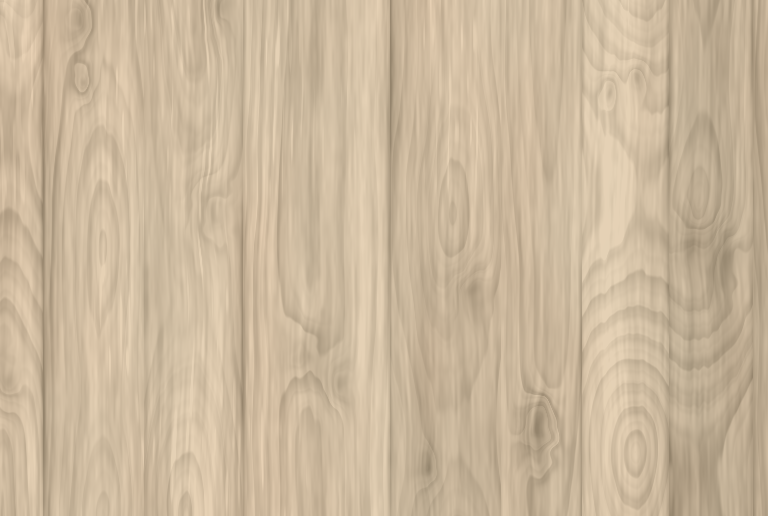
A Shadertoy shader for this texture:

```glsl
// Pale, whitewashed wooden planks with upright grain, arched rings and a few knots.

const vec3 DARK_WOOD = vec3(0.700, 0.630, 0.530);
const vec3 PALE_WOOD = vec3(0.870, 0.790, 0.680);
const vec3 ROSE_TINT = vec3(0.012, -0.004, -0.008);
const float BASE_TONE = 0.73;      // 0 = dark wood, 1 = pale wood
const float RING_DENSITY = 44.0;   // growth rings per canvas height
const float RING_CONTRAST = 0.62;
const float BAND_CONTRAST = 0.95;
const float FIBRE_CONTRAST = 0.62;
const float FLECK_STRENGTH = 0.38;
const float SEAM_WIDTH = 0.0045;
const int JOINTS = 8;
const float BOARD_END = 1.62;

// Joints between strips, their darkness, and the tone of each strip.
const float JOINT_X[8] = float[](0.084, 0.28, 0.471, 0.755, 0.97, 1.128, 1.296, 1.459);
const float JOINT_DARK[8] = float[](0.65, 0.08, 0.5, 0.75, 0.08, 0.4, 0.6, 0.45);
const float STRIP_TONE[9] = float[](0.0, -0.08, 0.04, 0.14, -0.10, 0.0, 0.10, -0.24, -0.18);

float hash(vec2 p) {
    vec3 q = fract(vec3(p.xyx) * 0.1031);
    q += dot(q, q.yzx + 33.33);
    return fract((q.x + q.y) * q.z);
}

float noise(vec2 p) {
    vec2 cell = floor(p), f = fract(p);
    f = f * f * (3.0 - 2.0 * f);
    float low = mix(hash(cell), hash(cell + vec2(1, 0)), f.x);
    float high = mix(hash(cell + vec2(0, 1)), hash(cell + vec2(1, 1)), f.x);
    return mix(low, high, f.y);
}

float fbm(vec2 p) {
    float sum = 0.0, weight = 0.55;
    for (int i = 0; i < 3; i++) {
        sum += weight * noise(p);
        p = p * 2.03 + 17.3;
        weight *= 0.5;
    }
    return sum;
}

// Dark late-wood line that builds up slowly and ends sharply.
float ringLine(float phase, float soft) {
    float f = fract(phase);
    float line = smoothstep(0.3, 1.0 - soft, f) * (1.0 - smoothstep(1.0 - soft, 1.0, f));
    return line * (0.3 + 0.7 * hash(vec2(floor(phase), 7.0)));
}

void mainImage(out vec4 fragColor, in vec2 fragCoord) {
    vec2 p = fragCoord / iResolution.y;
    float pixel = 1.0 / iResolution.y;

    // Find the strip and the dark seams around it.
    int strip = 0;
    float left = -0.1, seam = 0.0;
    for (int i = 0; i < JOINTS; i++) {
        float offset = p.x - JOINT_X[i];
        if (offset > 0.0) { strip = i + 1; left = JOINT_X[i]; }
        float core = exp(-pow(offset / SEAM_WIDTH, 2.0));
        float shoulder = 0.3 * exp(-abs(offset) / 0.016);
        float wear = 0.45 + 0.9 * noise(vec2(float(i) * 9.0, p.y * 4.0));
        seam += JOINT_DARK[i] * wear * (core + shoulder);
    }
    float right = strip < JOINTS ? JOINT_X[strip] : BOARD_END;
    float seed = float(strip) * 13.7 + 3.0;

    // Knots push the rings aside and darken their surroundings.
    float knotPush = 0.0, knotShade = 0.0;
    for (int k = 0; k < 2; k++) {
        vec2 id = vec2(seed, float(k) * 5.0 + 2.0);
        vec2 centre = vec2(mix(left, right, 0.25 + 0.5 * hash(id)), hash(id + 31.0));
        float size = mix(0.008, 0.02, hash(id + 57.0));
        vec2 q = (p - centre) / (size * vec2(1.0, 1.8));
        q += 0.7 * (vec2(noise(p * 40.0), noise(p * 40.0 + 9.0)) - 0.5);
        float reach = dot(q, q);
        knotPush += 0.035 * exp(-reach * 0.22);
        knotShade += 0.3 * exp(-reach * 0.25) + 0.3 * exp(-reach * 2.5);
    }

    // Rings cut at a drifting depth give arches, ovals and straight sides.
    float heart = mix(left, right, 0.35 + 0.3 * hash(vec2(seed, 1.0)));
    float depth = 0.34 * (noise(vec2(seed, p.y * 1.3 + seed)) - 0.42);
    float sway = 0.035 * (fbm(vec2(p.x * 4.0 + seed, p.y * 2.2)) - 0.5);
    float radius = length(vec2(p.x - heart + sway, depth));
    radius += 0.035 * fbm(vec2(p.x * 9.0, p.y * 1.6) + seed) + knotPush;
    radius += 0.003 * noise(vec2(p.x * 110.0, p.y * 8.0));
    float soft = clamp(RING_DENSITY * pixel * 1.2, 0.08, 0.3);
    float ringFade = 0.3 + 0.9 * noise(vec2(p.x * 7.0, p.y * 1.8) + seed);
    float rings = ringFade * ringLine(radius * RING_DENSITY + seed, soft);
    rings += 0.3 * ringFade * ringLine(radius * RING_DENSITY * 2.3, 0.25);

    // Long bands, cloudy patches, fine fibres and pale filler in the pores.
    float grainX = p.x + sway * 0.6 + knotPush * 0.3;
    float bands = fbm(vec2(grainX * 16.0 + seed, p.y * 0.7)) - 0.48;
    float clouds = fbm(p * vec2(5.0, 3.0) + seed) - 0.48;
    float fibres = 0.55 * (noise(vec2(grainX * 85.0, p.y * 2.5 + seed)) - 0.5);
    fibres += 0.65 * (noise(vec2(grainX * 190.0, p.y * 9.0)) - 0.5);
    fibres += 0.3 * (noise(vec2(grainX * 260.0, p.y * 36.0)) - 0.5);
    float pores = noise(vec2(grainX * 170.0 + 40.0, p.y * 11.0 + seed));
    float poreArea = smoothstep(0.35, 0.75, noise(vec2(p.x * 13.0, p.y * 2.5) + 80.0));
    float flecks = smoothstep(0.68, 0.92, pores) * poreArea;

    float tone = BASE_TONE + STRIP_TONE[strip];
    tone += BAND_CONTRAST * bands + 0.4 * clouds + FIBRE_CONTRAST * fibres;
    tone -= RING_CONTRAST * rings + knotShade + seam;
    tone += FLECK_STRENGTH * flecks;
    tone = clamp(tone, -0.7, 1.18);

    vec3 colour = mix(DARK_WOOD, PALE_WOOD, tone);
    colour += ROSE_TINT * 2.0 * (fbm(p * vec2(6.0, 2.0) + 50.0) - 0.45);
    fragColor = vec4(colour, 1.0);
}
```
